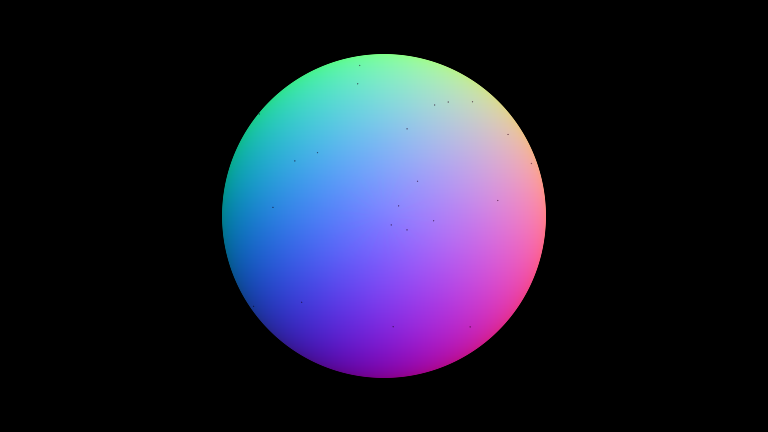
Give the GLSL for this texture map, as a Shadertoy shader.

```glsl
// A unit sphere seen head on, coloured by its surface normal on black.
// The normal is rebuilt from the disc position, tilted slightly by layered
// sines (radial streaks, soft ripples), then dotted with cellular specks.

const float BALL_RADIUS = 0.375;   // in canvas heights
const float SPECK_CELLS = 22.0;    // speck cells per canvas height
const float SPECK_RADIUS = 0.0016;
const vec3 BACKGROUND = vec3(0.0);

float hash(vec2 p) {
    vec3 q = fract(vec3(p.xyx) * 0.1031);
    q += dot(q, q.yzx + 33.33);
    return fract((q.x + q.y) * q.z);
}

vec2 hash2(vec2 p) {
    return vec2(hash(p + 17.3), hash(p + 41.7));
}

// Front-facing normal of a sphere, for a point on its unit disc
vec3 sphereNormal(vec2 disc) {
    return vec3(disc, sqrt(max(1.0 - dot(disc, disc), 0.0)));
}

// Fine rays around the pole, fading outwards
float radialStreaks(vec2 disc) {
    float r = length(disc);
    float angle = atan(disc.y, disc.x + 1e-5);
    float rays = sin(angle * 23.0) + 0.6 * sin(angle * 37.0 + 1.7);
    return rays * smoothstep(0.02, 0.12, r) * (1.0 - smoothstep(0.15, 0.42, r));
}

// Broad, faint unevenness of the surface
float ripples(vec2 p) {
    float sum = 0.0;
    float amplitude = 0.5;
    for (int i = 0; i < 3; i++) {
        sum += amplitude * sin(p.x + 1.6 * sin(p.y));
        p = mat2(0.8, 0.6, -0.6, 0.8) * p * 1.9 + 2.3;
        amplitude *= 0.5;
    }
    return sum;
}

// One possible speck per cell, more likely towards the upper right
float specks(vec2 p, float pixel) {
    vec2 cell = floor(p * SPECK_CELLS);
    vec2 centre = (cell + 0.15 + 0.7 * hash2(cell)) / SPECK_CELLS;
    float chance = 0.12 + 0.3 * clamp(centre.x + centre.y, -0.25, 0.5);
    float present = step(hash(cell), chance);
    float dist = length(p - centre) - SPECK_RADIUS;
    return present * (1.0 - smoothstep(-0.5 * pixel, 0.5 * pixel, dist));
}

vec3 normalColor(vec3 n) {
    return 0.5 + 0.5 * n;
}

void mainImage(out vec4 fragColor, in vec2 fragCoord) {
    float pixel = 1.0 / iResolution.y;
    vec2 p = (fragCoord - 0.5 * iResolution.xy) * pixel;
    vec2 disc = p / BALL_RADIUS;

    // Shaded surface
    vec3 n = sphereNormal(disc);
    vec2 tilt = 0.006 * radialStreaks(disc) * vec2(1.0, -1.0);
    tilt += 0.006 * ripples(disc * 9.0) * vec2(0.7, 1.0) * n.z;
    n = normalize(n + vec3(tilt, 0.0));
    vec3 color = normalColor(n);

    // Dark specks
    color = mix(color, color * vec3(0.45, 0.3, 0.4), 0.75 * specks(p, pixel));

    // Disc silhouette
    float edge = length(p) - BALL_RADIUS;
    float coverage = 1.0 - smoothstep(-0.5 * pixel, 0.5 * pixel, edge);
    fragColor = vec4(mix(BACKGROUND, color, coverage), 1.0);
}
```
